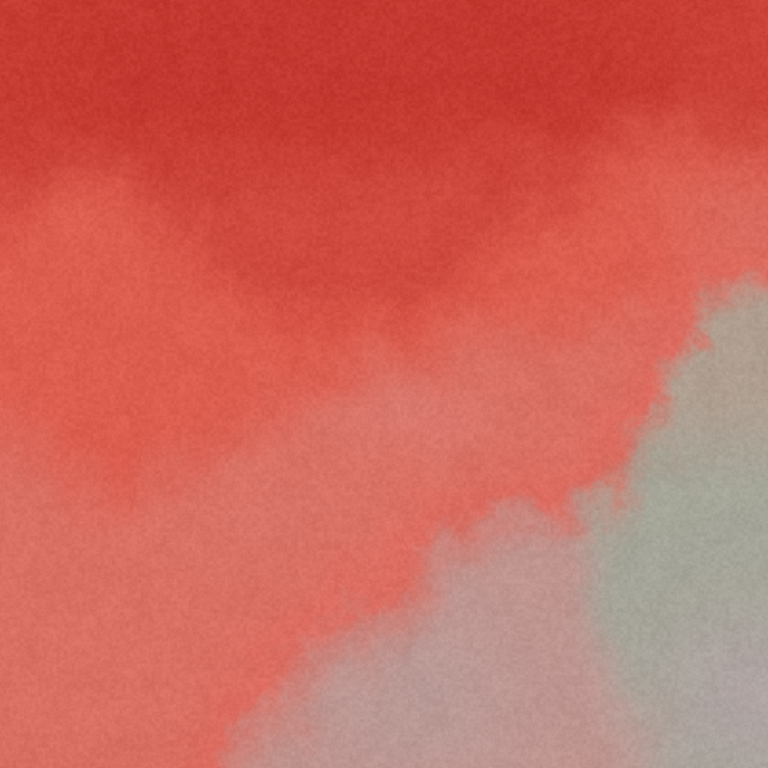
This background is drawn by a Shadertoy shader. Its source:

```glsl
// Soft watercolour wash: deep red clouds over coral, with a grey-green bank at lower right.

const int KNOTS = 13;

// Heights of the wash borders at evenly spaced x, from left to right
const float DEEP_EDGE[KNOTS] = float[KNOTS](
    0.70, 0.78, 0.76, 0.66, 0.60, 0.58, 0.58, 0.62, 0.70, 0.76, 0.80, 0.825, 0.80);
const float CORAL_EDGE[KNOTS] = float[KNOTS](
    0.42, 0.375, 0.34, 0.38, 0.425, 0.47, 0.51, 0.54, 0.56, 0.57, 0.57, 0.61, 0.65);
const float GREY_EDGE[KNOTS] = float[KNOTS](
    -0.50, -0.35, -0.20, -0.04, 0.105, 0.195, 0.242, 0.315, 0.336, 0.342, 0.445, 0.642, 0.635);

const vec3 CRIMSON  = vec3(0.765, 0.220, 0.187);
const vec3 RED      = vec3(0.815, 0.290, 0.245);
const vec3 CORAL    = vec3(0.865, 0.365, 0.308);
const vec3 SALMON   = vec3(0.852, 0.435, 0.385);
const vec3 PALE     = vec3(0.855, 0.475, 0.435);
const vec3 RIM      = vec3(0.880, 0.400, 0.360);
const vec3 MAUVE    = vec3(0.750, 0.580, 0.560);
const vec3 SAGE     = vec3(0.645, 0.645, 0.595);
const vec3 TAN      = vec3(0.685, 0.620, 0.565);
const vec3 ASH      = vec3(0.685, 0.640, 0.635);

float hash(vec2 p) {
    vec3 q = fract(p.xyx * vec3(0.1031, 0.1030, 0.0973));
    q += dot(q, q.yzx + 33.33);
    return fract((q.x + q.y) * q.z);
}

float noise(vec2 p) {
    vec2 cell = floor(p), f = fract(p);
    f = f * f * (3.0 - 2.0 * f);
    float low = mix(hash(cell), hash(cell + vec2(1, 0)), f.x);
    float high = mix(hash(cell + vec2(0, 1)), hash(cell + vec2(1, 1)), f.x);
    return mix(low, high, f.y);
}

// Layered noise, centred on zero
float fbm(vec2 p) {
    float sum = 0.0, weight = 0.5;
    for (int i = 0; i < 5; i++) {
        sum += weight * (noise(p) - 0.5);
        p = mat2(1.6, 1.2, -1.2, 1.6) * p + 17.3;
        weight *= 0.55;
    }
    return sum;
}

vec2 flowField(vec2 p) {
    return vec2(fbm(p + 3.1), fbm(p + 41.7));
}

float borderHeight(float x, float heights[KNOTS]) {
    float t = clamp(x, 0.0, 0.9999) * float(KNOTS - 1);
    int i = int(t);
    return mix(heights[i], heights[i + 1], fract(t));
}

// Approximate signed distance to a border, positive above it
float borderDistance(vec2 p, float heights[KNOTS]) {
    float span = 0.04;
    float slope = (borderHeight(p.x + span, heights) - borderHeight(p.x - span, heights)) / (2.0 * span);
    return (p.y - borderHeight(p.x, heights)) / sqrt(1.0 + slope * slope);
}

// Soft elliptical spot, one at its centre
float spot(vec2 p, vec2 centre, vec2 radius) {
    vec2 d = (p - centre) / radius;
    return exp(-dot(d, d));
}

vec3 redWash(vec2 p, vec2 warped) {
    // Salmon ground with paler blooms
    vec3 color = mix(SALMON, PALE, 0.8 * spot(warped, vec2(0.53, 0.455), vec2(0.13, 0.06)));
    color = mix(color, PALE, 0.35 * spot(warped, vec2(0.36, 0.32), vec2(0.16, 0.10)));

    // Coral and red layers deepen upwards
    float coral = borderDistance(warped, CORAL_EDGE);
    color = mix(color, CORAL, smoothstep(-0.05, 0.08, coral));
    float deep = borderDistance(warped, DEEP_EDGE);
    color = mix(color, RED, smoothstep(-0.06, 0.05, deep));
    float top = smoothstep(0.71, 0.89, warped.y + 0.03 * spot(p, vec2(0.2, 0.8), vec2(0.15)));
    color = mix(color, CRIMSON, top * smoothstep(-0.02, 0.09, deep));

    // Lighter corners and a dusty patch at the right
    color = mix(color, RED, 0.6 * spot(p, vec2(1.02, 0.94), vec2(0.17, 0.14)));
    color = mix(color, RED, 0.25 * spot(p, vec2(0.0, 0.96), vec2(0.10, 0.20)));
    return mix(color, SALMON, 0.75 * spot(warped, vec2(0.98, 0.71), vec2(0.10, 0.09)));
}

vec3 greyWash(vec2 p) {
    vec3 color = mix(MAUVE, SAGE, smoothstep(0.735, 0.815, p.x + 0.12 * (p.y - 0.25)));
    color = mix(color, TAN, smoothstep(0.36, 0.50, p.y) * smoothstep(0.78, 0.90, p.x));
    color = mix(color, ASH, 0.95 * spot(p, vec2(0.98, 0.09), vec2(0.14, 0.13)));
    color = mix(color, ASH, 0.35 * spot(p, vec2(0.55, 0.09), vec2(0.11, 0.10)));
    return mix(color, MAUVE, 0.8 * spot(p, vec2(0.79, 0.01), vec2(0.07, 0.07)));
}

void mainImage(out vec4 fragColor, in vec2 fragCoord) {
    vec2 p = fragCoord / iResolution.xy;

    // Broad flow and finer fraying shared by the washes
    vec2 flow = flowField(p * 9.0), fray = flowField(p * 27.0 + 9.0);
    vec2 warped = p + 0.065 * flow + 0.055 * fray;
    vec3 color = redWash(p, warped);

    // Grey bank bleeding inward from a faint rim, widest at the lower left
    float inside = -borderDistance(p + 0.05 * flow + 0.065 * fray, GREY_EDGE);
    float rim = exp(-pow((inside + 0.005) / 0.045, 2.0));
    color = mix(color, RIM, 0.5 * rim * smoothstep(0.70, 0.60, p.y));
    float reach = mix(0.12, 0.06, smoothstep(0.45, 0.80, p.x));
    float bleed = mix(smoothstep(-0.015, 0.03, inside), smoothstep(-0.01, reach, inside), 0.6);
    color = mix(color, greyWash(p + 0.05 * flow + 0.025 * fray), bleed);

    // Cloudy mottling and paper grain
    color += 0.028 * fbm(p * 28.0 + 8.0);
    color += 0.035 * (noise(p * 210.0) - 0.5) + 0.030 * (noise(p * 400.0 + 5.0) - 0.5);
    fragColor = vec4(clamp(color, 0.0, 1.0), 1.0);
}
```
